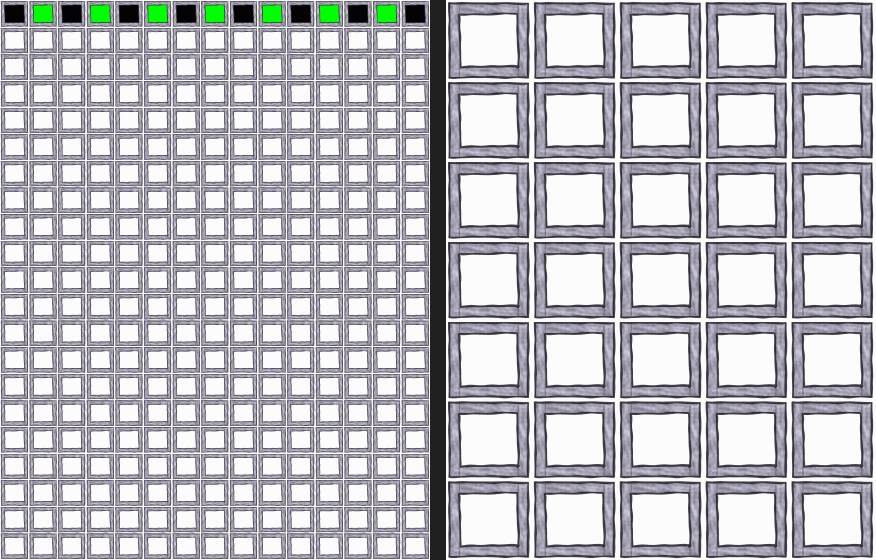
Left, the full canvas; right, a detail of the centre.
This pattern is drawn by a Shadertoy shader. Its source:

```glsl
vec2 gradientAt(vec2 lattice) {
    float a = 6.2832 * fract(sin(dot(lattice, vec2(127.1, 311.7))) * 4375.85);
    return vec2(cos(a), sin(a));
}

float gradientNoise(vec2 p) {
    vec2 i = floor(p), f = p - i;
    vec2 u = f * f * f * (f * (f * 6.0 - 15.0) + 10.0);
    vec2 e = vec2(1.0, 0.0);
    float low = mix(dot(gradientAt(i), f), dot(gradientAt(i + e), f - e), u.x);
    float high = mix(dot(gradientAt(i + e.yx), f - e.yx), dot(gradientAt(i + e.xx), f - e.xx), u.x);
    return mix(low, high, u.y);
}

float boxDistance(vec2 p, vec2 lo, vec2 hi) {
    vec2 d = abs(p - 0.5 * (lo + hi)) - 0.5 * (hi - lo);
    return length(max(d, 0.0)) + min(max(d.x, d.y), 0.0);
}

// Share of a pixel lying inside a shape
float coverage(float dist, float px) {
    return clamp(0.5 - dist / px, 0.0, 1.0);
}

// Share of a pixel lying on a line along the zero contour
float lineCoverage(float dist, float halfWidth, float px) {
    return coverage(dist - halfWidth, px) - coverage(dist + halfWidth, px);
}

void mainImage(out vec4 fragColor, in vec2 fragCoord) {
    // Grid of 15 by 21 cells, each 39.2 by 36.4 units
    vec2 grid = fragCoord / iResolution.xy * vec2(15.02, 21.04);
    vec2 cell = floor(grid);
    vec2 p = (grid - cell) * vec2(39.2, 36.4);
    float px = 589.0 / iResolution.x;

    // Hand-drawn edges: slight wobble and a tilted opening
    vec2 wobble = 0.5 * vec2(gradientNoise(p * 0.13), gradientNoise(p * 0.13 + 31.0));
    float outer = boxDistance(p + wobble, vec2(1.8, 2.1), vec2(37.8, 35.9));
    vec2 tilted = p + wobble + vec2(0.03, -0.02) * (p.yx - 19.0);
    float inner = boxDistance(tilted, vec2(6.6, 7.0), vec2(33.1, 30.9));

    // Pencil strokes run along each bar of the frame
    vec2 fromCentre = abs(p - vec2(19.8, 19.0)) / vec2(18.0, 17.0);
    bool upright = fromCentre.x > fromCentre.y;
    vec2 along = upright ? p.yx : p;
    along.y += 0.12 * along.x;
    float strokes = gradientNoise(along * vec2(0.16, 0.6) + (upright ? 17.0 : 3.0));
    float grain = gradientNoise(p * 0.65 + 53.0);
    float edgeShade = exp(-1.1 * min(abs(outer), abs(inner)));
    vec3 wood = vec3(0.68, 0.66, 0.73) + 0.24 * strokes + 0.1 * grain - 0.12 * edgeShade;

    // Top row alternates black and green; the rest stay white
    vec3 filling = vec3(0.99);
    if (cell.y == 20.0) filling = mod(cell.x, 2.0) < 0.5 ? vec3(0.01) : vec3(0.0, 1.0, 0.0);

    vec3 color = mix(vec3(0.99), wood, coverage(outer, px));
    color = mix(color, filling, coverage(inner, px));

    // Ink outlines, uneven in weight, with a dab at the lower right corner
    float weight = 0.46 + 0.25 * gradientNoise(p * 0.2 + 71.0);
    float ink = max(lineCoverage(outer, weight, px), lineCoverage(inner, weight, px));
    ink = max(ink, coverage(length(p - vec2(33.0, 7.0)) - 0.9, px));

    // Faint joints where the bars meet
    float joint = lineCoverage(abs(p.x - 19.8) - 13.4, 0.3, px);
    joint *= coverage(outer, px) * (1.0 - coverage(inner, px));
    ink = max(0.85 * ink, 0.3 * joint);
    color = mix(color, vec3(0.13, 0.12, 0.15), ink);

    fragColor = vec4(clamp(color, 0.0, 1.0), 1.0);
}
```
